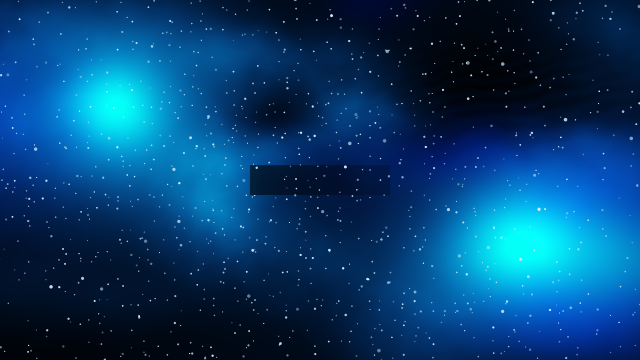
A WebGL 1 fragment shader for this background:

```glsl
precision highp float;

uniform vec2 u_resolution;

const vec3 STAR_TINT = vec3(0.78, 0.92, 1.0);

float hash(vec2 p) {
  vec3 q = fract(vec3(p.xyx) * 0.1031);
  q += dot(q, q.yzx + 33.33);
  return fract((q.x + q.y) * q.z);
}

// Soft elliptical glow: 1 at the centre, fading with distance.
float glow(vec2 p, vec2 centre, vec2 radii) {
  vec2 d = (p - centre) / radii;
  return exp(-dot(d, d));
}

// Layered sines, each octave turned and bent by the previous one.
float cloud(vec2 p) {
  float sum = 0.0;
  float amp = 0.5;
  for (int i = 0; i < 5; i++) {
    sum += amp * sin(p.x + 1.3 * sin(p.y + sum)) * cos(p.y * 0.8 + sum);
    p = mat2(1.36, 1.18, -1.18, 1.36) * p + 1.7;
    amp *= 0.55;
  }
  return sum;
}

// Turns light into colour: black, navy, azure, cyan.
vec3 nebulaColor(float light, float blue) {
  float b = 1.06 * (1.0 - exp(-2.4 * light)) + blue;
  return vec3(0.015 * smoothstep(0.0, 0.3, light), light, b);
}

// Bright cores and their wide halos.
float coreLight(vec2 p) {
  float left = 0.56 * glow(p, vec2(0.32, 0.705), vec2(0.13, 0.125))
             + 0.38 * glow(p, vec2(0.33, 0.68), vec2(0.29, 0.25));
  float right = 0.58 * glow(p, vec2(1.44, 0.32), vec2(0.18, 0.14))
              + 0.42 * glow(p, vec2(1.53, 0.30), vec2(0.36, 0.23))
              + 0.20 * glow(p, vec2(1.76, 0.27), vec2(0.22, 0.13));
  return left + right;
}

// Faint arms of gas between the cores and along the borders.
float wispLight(vec2 p) {
  float arms = 0.20 * glow(p, vec2(0.74, 0.83), vec2(0.26, 0.08))
             + 0.22 * glow(p, vec2(1.00, 0.70), vec2(0.15, 0.11))
             + 0.22 * glow(p, vec2(0.58, 0.54), vec2(0.19, 0.15))
             + 0.22 * glow(p, vec2(0.62, 0.37), vec2(0.15, 0.13))
             + 0.11 * glow(p, vec2(0.84, 0.27), vec2(0.17, 0.13))
             + 0.10 * glow(p, vec2(0.84, 0.56), vec2(0.22, 0.10));
  float borders = 0.15 * glow(p, vec2(0.0, 0.74), vec2(0.24, 0.26))
                + 0.10 * glow(p, vec2(0.2, 0.92), vec2(0.35, 0.09))
                + 0.10 * glow(p, vec2(1.72, 0.90), vec2(0.20, 0.14))
                + 0.16 * glow(p, vec2(1.66, 0.54), vec2(0.30, 0.10))
                + 0.12 * glow(p, vec2(1.18, 0.15), vec2(0.20, 0.22))
                + 0.05 * glow(p, vec2(0.15, 0.18), vec2(0.35, 0.10));
  return arms + borders;
}

// Deeper blue veils.
float blueVeil(vec2 p) {
  return 0.17 * glow(p, vec2(0.0, 0.68), vec2(0.20, 0.25))
       + 0.17 * glow(p, vec2(1.30, 0.58), vec2(0.22, 0.08))
       + 0.18 * glow(p, vec2(1.70, 0.48), vec2(0.26, 0.14))
       + 0.22 * glow(p, vec2(1.62, 0.09), vec2(0.30, 0.10))
       + 0.10 * glow(p, vec2(1.05, 1.00), vec2(0.14, 0.06))
       + 0.07 * glow(p, vec2(0.98, 0.53), vec2(0.25, 0.12));
}

// One star per grid cell, kept for a fraction of the cells.
float starLayer(vec2 p, float cell, float density, float radius, float seed, float pixel) {
  vec2 id = floor(p / cell);
  vec2 key = id + seed;
  vec2 offset = 0.15 + 0.7 * vec2(hash(key), hash(key + 47.3));
  float size = radius * mix(0.6, 1.3, hash(key + 91.7));
  float d = length(p - (id + offset) * cell);
  float shine = mix(0.35, 1.0, hash(key + 13.1));
  float present = step(hash(key + 71.9), density);
  return present * shine * (1.0 - smoothstep(size - 0.5 * pixel, size + 0.7 * pixel, d));
}

// Dark rectangle that dissolves toward its right end.
float panelMask(vec2 p, vec2 low, vec2 high, float soft) {
  vec2 inside = smoothstep(low - soft, low + soft, p)
              * (1.0 - smoothstep(high - soft, high + soft, p));
  return inside.x * inside.y * mix(1.0, 0.35, smoothstep(low.x, high.x, p.x));
}

void main() {
  float pixel = 1.0 / u_resolution.y;
  vec2 p = gl_FragCoord.xy * pixel;
  p.x *= 1.777778 * u_resolution.y / u_resolution.x;

  // Nebula, bent and mottled by the clouds
  vec2 bend = 0.045 * vec2(cloud(p * 7.0), cloud(p * 7.0 + 5.2));
  float mottle = cloud(p * vec2(8.0, 11.0) + 2.4);
  float light = 0.035 + coreLight(p + 0.3 * bend) + wispLight(p + bend) * (1.0 + 0.5 * mottle);
  float blue = blueVeil(p + bend);

  // Dark lanes and fine slanted streaks
  light *= 1.0 - 0.65 * glow(p + bend, vec2(0.77, 0.69), vec2(0.11, 0.08));
  light *= 1.0 - 0.75 * glow(p + bend, vec2(1.30, 0.77), vec2(0.28, 0.15));
  light *= 1.0 - 0.70 * glow(p, vec2(0.0, 0.0), vec2(0.5, 0.16));
  float streak = sin(150.0 * (p.y - 0.25 * p.x) + 9.0 * bend.x / 0.045);
  light += 0.008 * streak * glow(p, vec2(1.45, 0.73), vec2(0.4, 0.13));

  float panel = panelMask(p, vec2(0.694, 0.458), vec2(1.084, 0.541), 0.5 * pixel);
  vec3 color = nebulaColor(clamp(light, 0.0, 1.0), blue) * (1.0 - 0.6 * panel);

  // Stars, thickest along the middle
  float density = 0.18 + 0.28 * glow(p, vec2(0.75, 0.5), vec2(0.65, 0.6));
  float stars = starLayer(p, 0.029, density, 0.0017, 3.0, pixel)
              + starLayer(p + 0.013, 0.041, density, 0.0023, 160.0, pixel)
              + starLayer(p + 0.031, 0.097, 0.45, 0.0036, 320.0, pixel);
  gl_FragColor = vec4(mix(color, STAR_TINT, clamp(stars, 0.0, 1.0)), 1.0);
}
```
